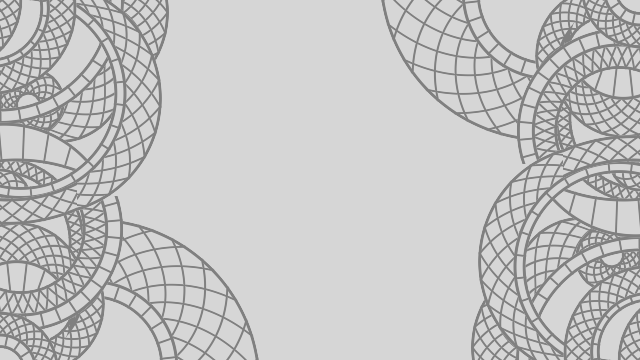
A WebGL 1 fragment shader for this background:

```glsl
precision highp float;
// Line drawing of coiled, scaled bodies at both sides of a plain grey field.
// Each body lies between two circles and is filled with crossed lines or rungs.
// Bodies are painted back to front; the right coil is the left one turned by 180 degrees.
uniform vec2 u_resolution;

float pixelSize; // size of one pixel in design units (the canvas is 432 units tall)

float stroke(float dist, float halfWidth) {
  return 1.0 - smoothstep(halfWidth - 0.6 * pixelSize, halfWidth + 0.6 * pixelSize, abs(dist));
}

// Paints the region inside circle outer and outside circle inner (xy centre, z radius).
// With rows = 0 the crossed scale lines collapse into plain rungs.
void paintBody(inout float ink, vec2 p, vec3 outer, vec3 inner, float period, float rows) {
  vec2 q = p - inner.xy;
  float radius = max(length(q), 0.01);
  float toOuter = outer.z - length(p - outer.xy);
  float toInner = radius - inner.z;
  float edge = min(toOuter, toInner);
  if (edge < -4.0) return;

  // Coordinates along and across the body
  float width = max(toOuter + toInner, 1.0);
  float midRadius = inner.z + 0.5 * width;
  float arcRadius = 0.5 * (inner.z + outer.z);
  float along = atan(q.y, q.x) * arcRadius / period;
  float across = rows * clamp(toInner / width, 0.0, 1.0);
  float slope = length(vec2(arcRadius / (period * max(radius, 0.3 * midRadius)), rows / width));

  // Two mirrored families of lines
  vec2 family = abs(fract(vec2(along + across, along - across)) - 0.5) / slope;
  float line = max(stroke(min(family.x, family.y), 1.15), stroke(edge, 1.8));
  float cover = smoothstep(-1.8 - 0.6 * pixelSize, -1.8 + 0.6 * pixelSize, edge);
  ink = mix(ink, line, cover);
}

float coil(vec2 p) {
  float ink = 0.0;

  // Wide body sweeping to the edge, with its belly strip
  if (p.x > 115.0) {
    paintBody(ink, p, vec3(113, 462, 198), vec3(110, 440, 102), 36.0, 2.7);
    paintBody(ink, p, vec3(110, 440, 102), vec3(110, 440, 84), 21.0, 0.0);
  }

  // Crescent behind the lower loop
  if (p.x > 60.0 && p.y > 340.0)
    paintBody(ink, p, vec3(42, 365, 82), vec3(42, 365, 46), 14.0, 2.5);

  // Small folds between the two loops
  paintBody(ink, p, vec3(0, 290, 100), vec3(0, 290, 84), 11.0, 1.0);
  paintBody(ink, p, vec3(0, 240, 36), vec3(0, 240, 6), 12.0, 2.5);

  // Lower loop: inner fold, ribbed belly, then the ring itself
  if (p.y > 235.0) {
    paintBody(ink, p, vec3(20, 348, 80), vec3(20, 380, 66), 15.0, 3.0);
    if (p.y < 375.0)
      paintBody(ink, p, vec3(20, 380, 66), vec3(20, 420, 68), 15.0, 0.0);
    paintBody(ink, p, vec3(25, 275, 103), vec3(25, 275, 76), 12.0, 1.0);
    paintBody(ink, p, vec3(25, 275, 121), vec3(25, 275, 103), 20.0, 0.0);
  }

  // Corner curl at the bottom
  if (p.y > 360.0) {
    paintBody(ink, p, vec3(0, 445, 69), vec3(0, 445, 43), 12.0, 2.0);
    paintBody(ink, p, vec3(0, 445, 43), vec3(0, 445, 29), 14.0, 0.0);
  }

  // Body leaving through the top, behind the upper loop
  if (p.x > 120.0 && p.y < 100.0)
    paintBody(ink, p, vec3(90, 15, 111), vec3(90, 15, 50), 18.0, 3.5);

  // Inside the upper loop: scaled crescent, tail, strip and ribbed belly
  paintBody(ink, p, vec3(70, 90, 80), vec3(0, 0, 146), 17.0, 2.5);
  paintBody(ink, p, vec3(38, 122, 38), vec3(34, 126, 14), 11.0, 2.5);
  paintBody(ink, p, vec3(0, 0, 147), vec3(0, 0, 132), 23.0, 0.0);
  paintBody(ink, p, vec3(5, 283, 134), vec3(20, 400, 208), 21.0, 0.0);

  // Upper loop with its belly strip, and its tail running to the side
  paintBody(ink, p, vec3(54, 118, 138.5), vec3(25, 112, 125), 25.0, 2.0);
  paintBody(ink, p, vec3(25, 112, 125), vec3(25, 112, 114), 27.0, 0.0);
  if (p.x < 92.0)
    paintBody(ink, p, vec3(10, 60, 208), vec3(10, 60, 180), 24.0, 1.5);

  // Corner curl at the top
  paintBody(ink, p, vec3(-60, 0, 85), vec3(-60, 0, 40), 13.0, 3.0);
  paintBody(ink, p, vec3(-12, 10, 102), vec3(-12, 10, 70), 15.0, 2.0);
  paintBody(ink, p, vec3(-12, 10, 70), vec3(-12, 10, 62), 18.0, 0.0);
  return ink;
}

void main() {
  pixelSize = 432.0 / u_resolution.y;
  vec2 p = gl_FragCoord.xy * pixelSize;
  float canvasWidth = u_resolution.x * pixelSize;

  // Half-turn symmetry: both halves share one coil, measured from its own top corner
  bool leftHalf = p.x < 0.5 * canvasWidth;
  vec2 local = leftHalf ? vec2(p.x, 432.0 - p.y) : vec2(canvasWidth - p.x, p.y);

  vec3 paper = vec3(0.84);
  vec3 lineGrey = vec3(0.5);
  gl_FragColor = vec4(mix(paper, lineGrey, coil(local)), 1.0);
}
```
